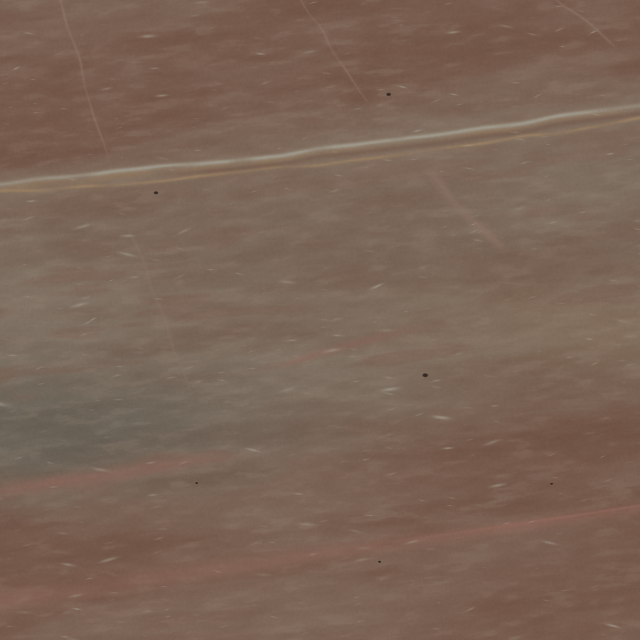
Give the GLSL for this texture, as a WebGL 1 fragment shader.

```glsl
precision highp float;
// Polished brown-grey stone: stretched fractal noise forms soft, slightly rising
// bands and smears; curved pale and pink veins, faint cross cracks, small pale
// flecks and a few dark pits are laid over it.

uniform vec2 u_resolution;

#define SLOPE 0.11           // rise of the layering
#define MOTTLE 0.085         // brightness variation
#define GRAIN 0.014          // finest grain strength
#define FLECK_SHARE 0.30     // cells holding a pale fleck
#define PIT_SHARE 0.05       // cells holding a dark pit
#define RUST vec3(0.468, 0.357, 0.300)
#define GREY vec3(0.492, 0.435, 0.380)
#define SLATE vec3(0.395, 0.378, 0.338)
#define TAN vec3(0.530, 0.445, 0.370)
#define PINK vec3(0.550, 0.395, 0.345)
#define PALE vec3(0.630, 0.615, 0.565)
#define OCHRE vec3(0.590, 0.485, 0.370)

float hash(vec2 p) {
  vec3 q = fract(vec3(p.xyx) * 0.1031);
  q += dot(q, q.yzx + 33.33);
  return fract((q.x + q.y) * q.z);
}

float noise(vec2 p) {
  vec2 i = floor(p), f = fract(p);
  f = f * f * (3.0 - 2.0 * f);
  return mix(mix(hash(i), hash(i + vec2(1.0, 0.0)), f.x),
             mix(hash(i + vec2(0.0, 1.0)), hash(i + 1.0), f.x), f.y);
}

float fbm(vec2 p) {
  float sum = 0.0, amp = 0.516;
  for (int i = 0; i < 5; i++) {
    sum += amp * noise(p);
    p = mat2(1.96, 0.16, -0.16, 1.96) * p + 17.3;
    amp *= 0.5;
  }
  return sum;
}

// Soft line profile, never thinner than about a pixel
float line(float d, float width) {
  float w = max(width, 0.8 / u_resolution.y);
  return exp(-d * d / (w * w));
}

// Straight crack from a to b with faded ends and uneven strength
float crack(vec2 p, vec2 a, vec2 b, float width) {
  vec2 ab = b - a;
  float t = dot(p - a, ab) / dot(ab, ab);
  float wobble = 0.008 * (noise(p * 22.0) - 0.5);
  float d = dot(p - a, vec2(-ab.y, ab.x)) / length(ab) + wobble;
  float ends = smoothstep(-0.04, 0.08, t) * (1.0 - smoothstep(0.85, 1.04, t));
  return line(d, width) * ends * (0.35 + 0.65 * noise(p * 35.0 + 9.0));
}

// One short tapered stroke per chosen cell
float flecks(vec2 p, vec2 grid, float seed) {
  vec2 id = floor(p * grid), key = id + seed;
  vec2 center = 0.35 + 0.3 * vec2(hash(key + 3.1), hash(key + 7.7));
  vec2 d = (fract(p * grid) - center) / grid;
  d.y -= d.x * (hash(key + 11.3) - 0.5) * 0.7;
  float size = hash(key + 19.9);
  float along = d.x * grid.x / mix(0.06, 0.17, size);
  float across = d.y * grid.y / mix(0.05, 0.11, size);
  float strength = hash(key + 23.0);
  return step(hash(key), FLECK_SHARE) * strength * strength
       * exp(-along * along - across * across);
}

float pits(vec2 p) {
  vec2 g = p * 11.0, key = floor(g) + 71.0;
  vec2 center = 0.25 + 0.5 * vec2(hash(key + 2.3), hash(key + 5.9));
  float radius = mix(0.018, 0.042, hash(key + 8.1));
  float d = length((fract(g) - center) * vec2(0.8, 1.15));
  return step(hash(key), PIT_SHARE) * (1.0 - smoothstep(radius * 0.5, radius * 1.3, d));
}

void main() {
  vec2 p = gl_FragCoord.xy / u_resolution;
  vec2 layer = vec2(p.x + SLOPE * p.y, p.y - SLOPE * p.x);
  float broad = fbm(layer * vec2(2.2, 8.0) + 4.0);
  float smear = fbm(layer * vec2(6.0, 32.0) + 31.0);
  float fine = fbm(layer * vec2(26.0, 95.0) + 53.0);

  // Rust at top and bottom, grey in the middle
  float middle = smoothstep(0.17, 0.36, layer.y) * (1.0 - smoothstep(0.58, 0.82, layer.y));
  float greyness = 0.12 + 0.68 * middle + 1.1 * (broad - 0.5) + 0.9 * (smear - 0.5);
  vec3 color = mix(RUST, GREY, clamp(greyness, 0.0, 1.0));
  vec2 slatePos = (p - vec2(0.02, 0.33)) / vec2(0.38, 0.10);
  color = mix(color, SLATE, 0.75 * exp(-dot(slatePos, slatePos)) * (0.5 + broad));
  vec2 tanPos = (p - vec2(0.95, 0.49)) / vec2(0.32, 0.075);
  color = mix(color, TAN, 0.65 * exp(-dot(tanPos, tanPos)));

  // Smears and mottling along the layers
  color = mix(color, RUST * 0.97, 0.5 * smoothstep(0.56, 0.74, smear));
  color = mix(color, GREY * 1.08, 0.35 * smoothstep(0.55, 0.75, fine) * (1.0 - smear));
  color += MOTTLE * (0.6 * (smear - 0.5) + 0.5 * (fine - 0.5) + 0.5 * (broad - 0.5));

  // Pink veins: a long one that sharpens to the right, and two short smears
  float bend = 0.012 * (noise(vec2(p.x * 7.0, 2.0)) - 0.5);
  float dPink = p.y - (0.056 + 0.15 * p.x) - bend * (1.0 - p.x);
  float pink = 0.45 * line(dPink, mix(0.018, 0.008, p.x));
  pink += 0.55 * line(dPink - 0.004, 0.002) * smoothstep(0.45, 0.9, p.x);
  float shortA = line(p.y - 0.229 - 0.14 * p.x - bend, 0.012) * (1.0 - smoothstep(0.1, 0.5, p.x));
  float shortB = line(p.y - 0.313 - 0.26 * p.x - bend, 0.007)
               * smoothstep(0.38, 0.5, p.x) * (1.0 - smoothstep(0.56, 0.72, p.x));
  pink += 0.6 * shortA + 0.5 * shortB;
  color = mix(color, PINK, clamp(pink * (0.5 + smear), 0.0, 1.0));

  // Main double vein with a hazy underside
  float ripple = 0.005 * (noise(vec2(p.x * 16.0, 8.0)) - 0.5);
  float dUpper = p.y - (0.714 + 0.085 * p.x + 0.038 * p.x * p.x) - ripple;
  float dLower = p.y - (0.700 + 0.062 * p.x + 0.052 * p.x * p.x) + ripple;
  float uneven = 0.5 + 0.9 * (noise(layer * vec2(24.0, 120.0)) - 0.2);
  color = mix(color, GREY * 1.06, 0.5 * line(dUpper + 0.012, 0.022));
  color = mix(color, OCHRE, 0.5 * line(dUpper + 0.006, 0.008) * uneven);
  color = mix(color, RUST * 0.9, 0.5 * line(dUpper + 0.013, 0.005) * smoothstep(0.2, 0.35, p.x));
  color = mix(color, OCHRE * 1.04, 0.75 * line(dLower, 0.0028) * clamp(uneven, 0.3, 1.0));
  color = mix(color, PALE, 0.85 * line(dUpper, 0.0036) * clamp(uneven + 0.15, 0.4, 1.0));

  // Cross cracks
  float cracks = 0.55 * crack(p, vec2(0.088, 1.02), vec2(0.172, 0.735), 0.0020);
  cracks += 0.55 * crack(p, vec2(0.455, 1.02), vec2(0.578, 0.832), 0.0018);
  cracks += 0.50 * crack(p, vec2(0.665, 0.733), vec2(0.792, 0.602), 0.0075);
  cracks += 0.50 * crack(p, vec2(0.860, 1.01), vec2(0.965, 0.925), 0.0022);
  cracks += 0.30 * crack(p, vec2(0.205, 0.640), vec2(0.300, 0.385), 0.0025);
  color = mix(color, mix(PINK, PALE, 0.35), cracks);

  // Flecks, pits and fine grain
  float marks = flecks(layer, vec2(13.0, 42.0), 101.0) + 0.6 * flecks(layer, vec2(24.0, 80.0), 211.0);
  color = mix(color, PALE * 1.04, clamp(0.65 * marks, 0.0, 0.8));
  color = mix(color, RUST * 0.35, 0.85 * pits(p));
  color += GRAIN * (noise(p * 340.0) - 0.5);
  gl_FragColor = vec4(color, 1.0);
}
```
